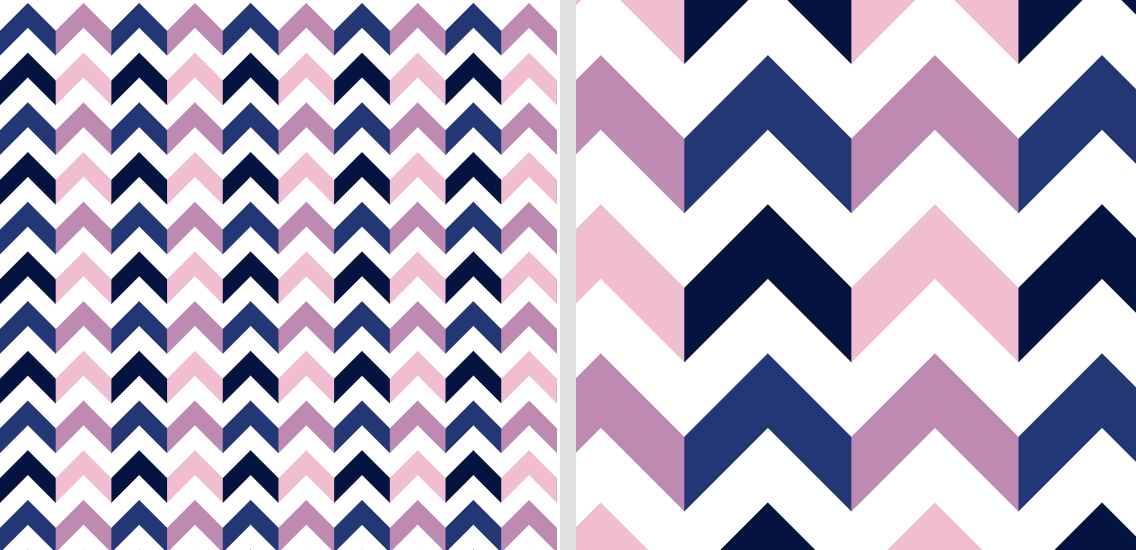
Left: the whole. Right: its middle third, enlarged.
Give the GLSL for this pattern, as a Shadertoy shader.

```glsl
// Rows of upward chevrons, ten columns by eleven rows, on a white ground.
// Folding x about each column centre turns the zigzags into flat stripes;
// row and column parity then choose one of four colours.

// Lengths are fractions of the canvas width; y is measured from the top.
const float COLUMNS    = 10.0;
const float COLUMN_W   = 0.09945;
const float ROW_PITCH  = 0.08875;
const float FIRST_APEX = 0.0052;
const float BAND_SHARE = 0.5;     // inked part of each row pitch
const float SLOPE      = 1.0;     // drop per unit of sideways travel

const vec3 GROUND = vec3(1.0);
const vec3 BLUE   = vec3(0.133, 0.216, 0.451);
const vec3 MAUVE  = vec3(0.749, 0.541, 0.694);
const vec3 NAVY   = vec3(0.016, 0.075, 0.247);
const vec3 PINK   = vec3(0.945, 0.745, 0.820);

// Antialiased coverage of a signed distance (negative is inside).
float coverage(float dist, float pixel) {
    return clamp(0.5 - dist / pixel, 0.0, 1.0);
}

// Signed distance to the odd-numbered columns.
float oddColumnDistance(float x) {
    float fold = abs(mod(x / COLUMN_W - 0.5, 2.0) - 1.0);
    return (fold - 0.5) * COLUMN_W;
}

void mainImage(out vec4 fragColor, in vec2 fragCoord) {
    float pixel = 1.0 / iResolution.x;
    vec2 p = vec2(fragCoord.x, iResolution.y - fragCoord.y) * pixel;

    // Flatten the zigzag: distance from the column centre lowers the band.
    float fromCentre = abs(fract(p.x / COLUMN_W) - 0.5) * COLUMN_W;
    float stripe = (p.y - FIRST_APEX - SLOPE * fromCentre) / ROW_PITCH;

    // Rows change in the middle of the white gap, so band edges stay clean.
    float halfBand = 0.5 * BAND_SHARE;
    float row = floor(stripe - halfBand + 0.5);
    float bandDist = (abs(stripe - halfBand - row) - halfBand) * ROW_PITCH;
    bandDist /= sqrt(1.0 + SLOPE * SLOPE);

    // Ink stops at the first row and at the last column.
    float ink = coverage(bandDist, pixel) * step(0.0, row);
    ink *= coverage(p.x - COLUMNS * COLUMN_W, pixel);

    // Colour from row and column parity.
    float oddRow = mod(row, 2.0);
    float oddColumn = coverage(oddColumnDistance(p.x), pixel);
    vec3 evenColour = mix(BLUE, NAVY, oddRow);
    vec3 oddColour = mix(MAUVE, PINK, oddRow);
    vec3 bandColour = mix(evenColour, oddColour, oddColumn);

    fragColor = vec4(mix(GROUND, bandColour, ink), 1.0);
}
```
